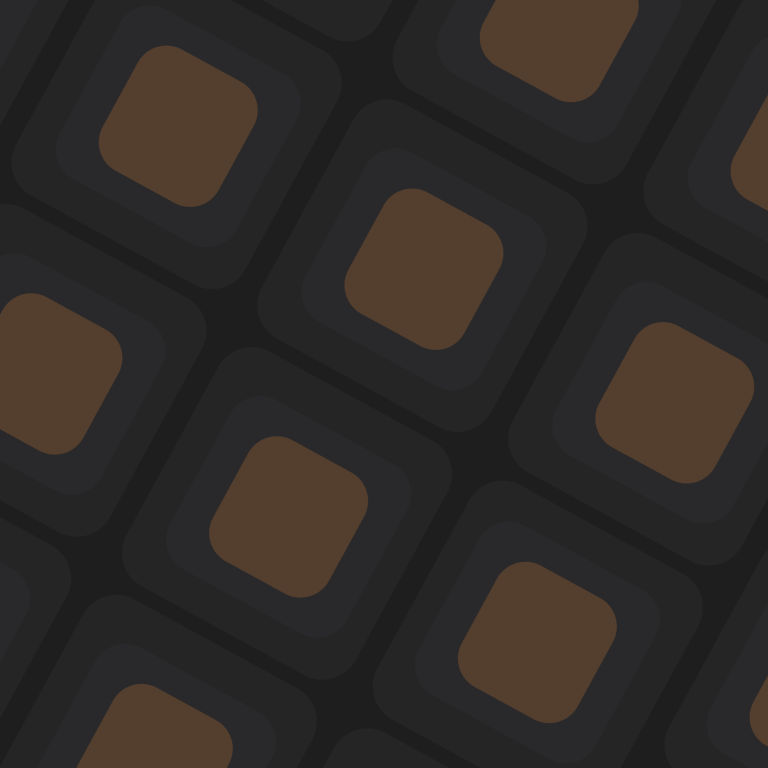
Write a three.js fragment shader that draws this pattern.

```glsl
varying vec2 vUv;

float roundedBox(vec2 p, vec2 halfSize, float radius) {
  vec2 q = abs(p) - halfSize + radius;
  return length(max(q, 0.0)) + min(max(q.x, q.y), 0.0) - radius;
}

float fill(float dist) {
  float blur = 0.7 * fwidth(vUv.x);
  return 1.0 - smoothstep(-blur, blur, dist);
}

// Slide of each column along its own length
float columnSlip(float column) {
  float slip = 0.036 + 0.004 * step(abs(column - 1.0), 0.5);
  slip -= 0.006 * step(column, 0.5);
  return slip - 0.115 * step(2.5, column);
}

void main() {
  // Tilted grid, measured from the upper left corner
  vec2 p = vec2(vUv.x, 1.0 - vUv.y);
  float c = cos(0.5), s = sin(0.5);
  p = vec2(c * p.x + s * p.y, c * p.y - s * p.x);

  vec2 period = vec2(0.37, 0.3675);
  p.x -= 0.2785;
  float column = floor(p.x / period.x + 0.5);
  p.y -= columnSlip(column);
  float row = floor(p.y / period.y + 0.5);
  p -= vec2(column, row) * period;

  // Inner layers sit slightly off centre, the other way in the far cells
  float far = step(1.5, column) * step(0.5, row);
  vec2 inner = p - mix(vec2(0.004, 0.003), vec2(-0.0034, -0.0048), far);

  // Nested rounded tiles, outermost first
  vec3 color = vec3(0.118);
  color = mix(color, vec3(0.145), fill(roundedBox(p, vec2(0.17, 0.174), 0.0495)));
  color = mix(color, vec3(0.161, 0.161, 0.169), fill(roundedBox(inner, vec2(0.131, 0.1257), 0.0443)));
  color = mix(color, vec3(0.329, 0.243, 0.176), fill(roundedBox(inner, vec2(0.086, 0.09), 0.0425)));

  gl_FragColor = vec4(color, 1.0);
}
```
